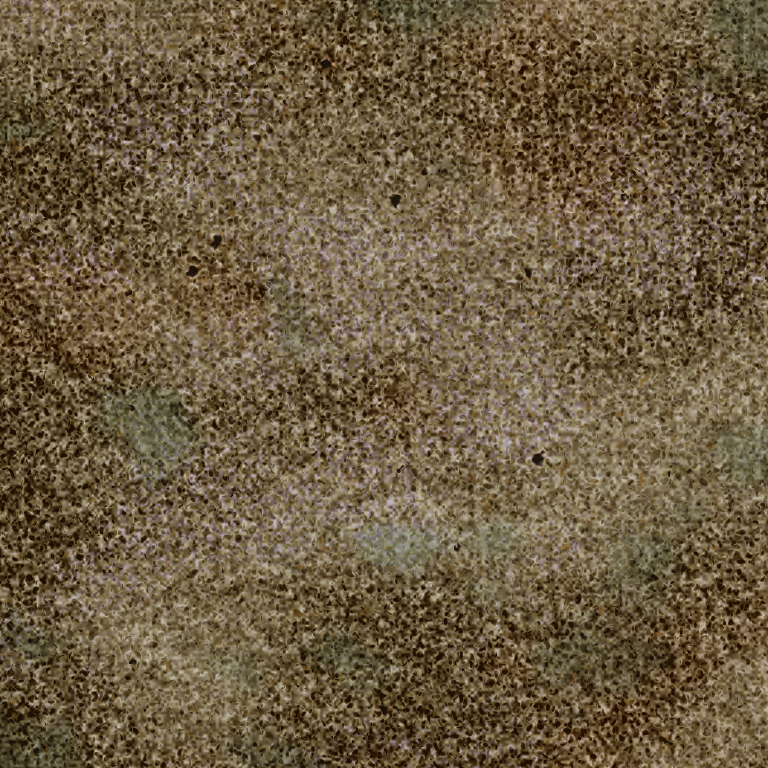
This texture is drawn by a Shadertoy shader. Its source:

```glsl
float hash(vec2 p) {
    return fract(sin(dot(p, vec2(127.1, 311.7))) * 43758.5453);
}

float noise(vec2 p) {
    vec2 i = floor(p), f = fract(p);
    f = f * f * (3.0 - 2.0 * f);
    return mix(mix(hash(i), hash(i + vec2(1, 0)), f.x),
               mix(hash(i + vec2(0, 1)), hash(i + vec2(1, 1)), f.x), f.y);
}

float fbm(vec2 p) {
    float sum = 0.0, amp = 0.53;
    for (int i = 0; i < 4; i++) {
        sum += amp * noise(p);
        p = mat2(1.6, 1.2, -1.2, 1.6) * p + 17.3;
        amp *= 0.5;
    }
    return sum;
}

// Scattered round pits: x is the hollow, y the raised rim
vec2 pores(vec2 p, float share, float minRadius, float maxRadius) {
    vec2 cell = floor(p), result = vec2(0);
    for (int y = -1; y <= 1; y++) {
        for (int x = -1; x <= 1; x++) {
            vec2 id = cell + vec2(x, y);
            if (hash(id + 71.7) > share) continue;
            vec2 center = id + 0.15 + 0.7 * vec2(hash(id + 3.1), hash(id + 19.4));
            float radius = mix(minRadius, maxRadius, hash(id + 43.9));
            float d = length((p - center) * vec2(1.1, 0.9)) / radius;
            float rim = exp(-pow((d - 1.3) * 3.5, 2.0));
            result = max(result, vec2(1.0 - smoothstep(0.55, 1.1, d), rim));
        }
    }
    return result;
}

// Dark umber through olive brown to pale sand
vec3 earth(float t) {
    vec3 color = mix(vec3(0.12, 0.06, 0.01), vec3(0.68, 0.64, 0.54), t);
    return color - vec3(0.0, 0.015, 0.075) * 4.0 * t * (1.0 - t);
}

void mainImage(out vec4 fragColor, in vec2 fragCoord) {
    vec2 uv = fragCoord / iResolution.y;

    // Broad stains
    float tone = fbm(uv * vec2(3.5, 5.5) + 4.2);
    float lilacPatch = smoothstep(0.48, 0.68, fbm(uv * vec2(4.5, 6.0) + 31.0));
    float greenPatch = smoothstep(0.57, 0.75, fbm(uv * vec2(5.0, 7.0) + 63.0));
    float rustPatch = smoothstep(0.45, 0.7, fbm(uv * vec2(4.0, 5.0) + 88.0));
    float roughness = mix(1.15, 0.8, smoothstep(0.4, 0.65, tone)) * (1.0 - 0.35 * greenPatch);

    // Grain and pitted relief
    vec2 warp = vec2(noise(uv * 160.0), noise(uv * 160.0 + 50.0)) - 0.5;
    vec2 small = pores(uv * 92.0 + warp * 0.7, 0.8, 0.18, 0.42);
    vec2 large = pores(uv * 38.0 + warp * 0.35, 0.22, 0.12, 0.27);
    float grain = 0.52 * (noise(uv * 145.0 + 9.0) - 0.5) + 0.68 * (noise(uv * 265.0) - 0.5);
    float relief = grain + 0.13 * small.y - 0.30 * small.x;
    relief = mix(relief, relief * 0.5 - 0.26, large.x) + 0.12 * large.y;
    float height = 0.54 + 0.75 * (tone - 0.5) + 0.05 * lilacPatch + relief * roughness;
    vec3 color = earth(clamp(height, 0.0, 1.1));

    // Mineral tints
    float lilacGrain = smoothstep(0.45, 0.68, noise(uv * 210.0 + 27.0));
    float lit = smoothstep(0.15, 0.6, height);
    color += vec3(0.01, 0.0, 0.11) * lilacGrain * mix(0.35, 1.0, lilacPatch) * lit;
    color += vec3(-0.035, 0.015, 0.03) * greenPatch;
    color += vec3(0.02, -0.008, -0.012) * rustPatch;
    float ochre = smoothstep(0.86, 0.95, noise(uv * 115.0 + 140.0));
    color = mix(color, vec3(0.50, 0.34, 0.10), ochre * 0.55);

    // Rare deep holes
    vec2 hole = pores(uv * 9.0 + warp * 0.09, 0.16, 0.035, 0.075);
    color = mix(color, vec3(0.08, 0.045, 0.015), hole.x * 0.9);
    color += vec3(0.06, 0.04, 0.01) * hole.y;

    fragColor = vec4(clamp(color, 0.0, 1.0), 1.0);
}
```
